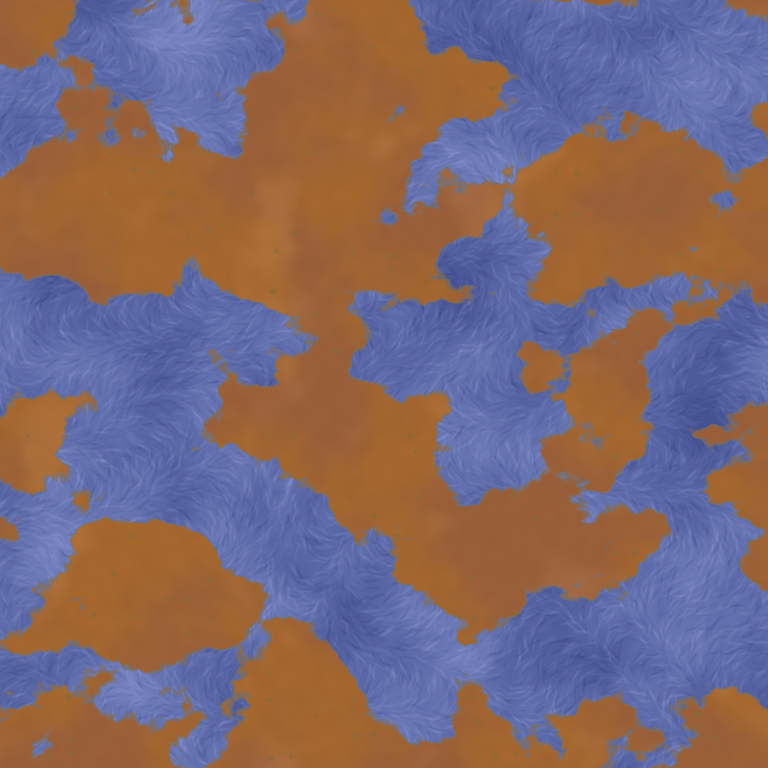
Write a Shadertoy shader that draws this texture.

```glsl
// Ragged islands of blue fur lying on smooth, mottled rust-brown ground.
// Layered gradient noise cuts the islands; curved strands scattered over
// cells and combed by layered sines make the fur; cellular dots add specks.

const vec3 RUST       = vec3(0.600, 0.372, 0.225);
const vec3 AMBER      = vec3(0.645, 0.402, 0.180);
const vec3 FUR_DARK   = vec3(0.285, 0.335, 0.590);
const vec3 FUR_LIGHT  = vec3(0.455, 0.505, 0.745);
const vec3 RIM_OLIVE  = vec3(0.465, 0.445, 0.400);
const vec3 SPECK_TINT = vec3(0.510, 0.420, 0.230);

const float TAU = 6.2831853;

vec2 hash2(vec2 cell) {
    vec3 h = fract(cell.xyx * vec3(0.1031, 0.1030, 0.0973));
    h += dot(h, h.yzx + 33.33);
    return fract((h.xx + h.yz) * h.zy);
}

float cornerSlope(vec2 cell, vec2 offset) {
    float angle = TAU * hash2(cell + 71.0).x;
    return dot(vec2(cos(angle), sin(angle)), offset);
}

float gradientNoise(vec2 p) {
    vec2 i = floor(p), f = p - i;
    vec2 u = f * f * f * (f * (f * 6.0 - 15.0) + 10.0);
    vec2 e = vec2(1.0, 0.0);
    float low  = mix(cornerSlope(i, f), cornerSlope(i + e, f - e), u.x);
    float high = mix(cornerSlope(i + e.yx, f - e.yx), cornerSlope(i + 1.0, f - 1.0), u.x);
    return mix(low, high, u.y);
}

float layeredNoise(vec2 p, int octaves, float gain) {
    float sum = 0.0, amplitude = 1.0;
    for (int i = 0; i < octaves; i++) {
        sum += amplitude * gradientNoise(p);
        p = mat2(1.6, 1.2, -1.2, 1.6) * p + 17.3;
        amplitude *= gain;
    }
    return sum;
}

// Combing direction of the fur, in radians
float combAngle(vec2 p) {
    return 1.9 * sin(9.0 * p.x + 2.5 * sin(6.0 * p.y))
         + 1.7 * sin(11.0 * p.y + 2.0 * sin(8.0 * p.x) + 1.0) + 0.8;
}

// One layer of tapered, bent hairs: signed brightness around zero
float strandLayer(vec2 p, float density, float seed) {
    vec2 q = p * density + seed * 7.31;
    vec2 base = floor(q);
    float sum = 0.0;
    for (int y = -1; y <= 1; y++)
    for (int x = -1; x <= 1; x++) {
        vec2 cell = base + vec2(x, y);
        vec2 rnd = hash2(cell + seed * 37.0);
        vec2 centre = cell + rnd;
        float angle = combAngle((centre - seed * 7.31) / density) + 1.2 * (rnd.y - 0.5);
        vec2 along = vec2(cos(angle), sin(angle));
        vec2 d = q - centre;
        float t = dot(d, along);
        float side = dot(d, vec2(-along.y, along.x)) + (rnd.x - 0.5) * 0.7 * t * t;
        float taper = 1.0 - smoothstep(0.2, 0.95, abs(t));
        float hair = 1.0 - smoothstep(0.02, 0.17, abs(side));
        sum += hair * taper * (fract(rnd.x * 13.7 + rnd.y * 5.1) - 0.45);
    }
    return sum;
}

float furStrands(vec2 p, float density) {
    float sum = 0.0;
    for (int i = 0; i < 5; i++)
        sum += strandLayer(p, density + 4.0 * float(i), float(i) + 1.0);
    return sum;
}

// Sparse soft dots, one per chosen cell
float specks(vec2 p, float density, float share) {
    vec2 q = p * density;
    vec2 cell = floor(q);
    vec2 rnd = hash2(cell + 211.0);
    float radius = 0.10 + 0.14 * rnd.y;
    vec2 centre = 0.3 + 0.4 * hash2(cell + 307.0);
    float dotMask = 1.0 - smoothstep(0.4 * radius, radius, length(q - cell - centre));
    return dotMask * step(rnd.x, share);
}

vec3 groundColor(vec2 p) {
    float mottle = layeredNoise(p * 5.0 + 40.0, 4, 0.5);
    float glow = smoothstep(0.15, 0.6, layeredNoise(p * 7.0 + 90.0, 3, 0.5));
    vec3 color = mix(RUST, AMBER, smoothstep(-0.35, 0.4, mottle));
    color += 0.035 * glow + 0.012 * gradientNoise(p * 45.0);
    return mix(color, SPECK_TINT, 0.55 * specks(p, 38.0, 0.16));
}

vec3 furColor(vec2 p, float strands) {
    float shade = 0.5 + 0.75 * layeredNoise(p * 6.0 + 130.0, 3, 0.5);
    return mix(FUR_DARK, FUR_LIGHT, clamp(shade + 0.42 * strands, -0.1, 1.15));
}

void mainImage(out vec4 fragColor, in vec2 fragCoord) {
    vec2 p = fragCoord / iResolution.y;

    // Island field: positive inside the fur, slightly frayed by the hairs
    float strands = furStrands(p, 54.0);
    float field = layeredNoise(p * vec2(4.3, 5.2) + 5.7, 6, 0.5) - 0.05;
    field += 0.02 * strands;

    // Blend through a thin olive rim
    float cover = smoothstep(-0.032, 0.032, field);
    float rim = 1.0 - smoothstep(0.0, 0.035, abs(field));
    vec3 color = mix(groundColor(p), furColor(p, strands), cover);
    color = mix(color, RIM_OLIVE, 0.55 * rim);

    fragColor = vec4(color, 1.0);
}
```
